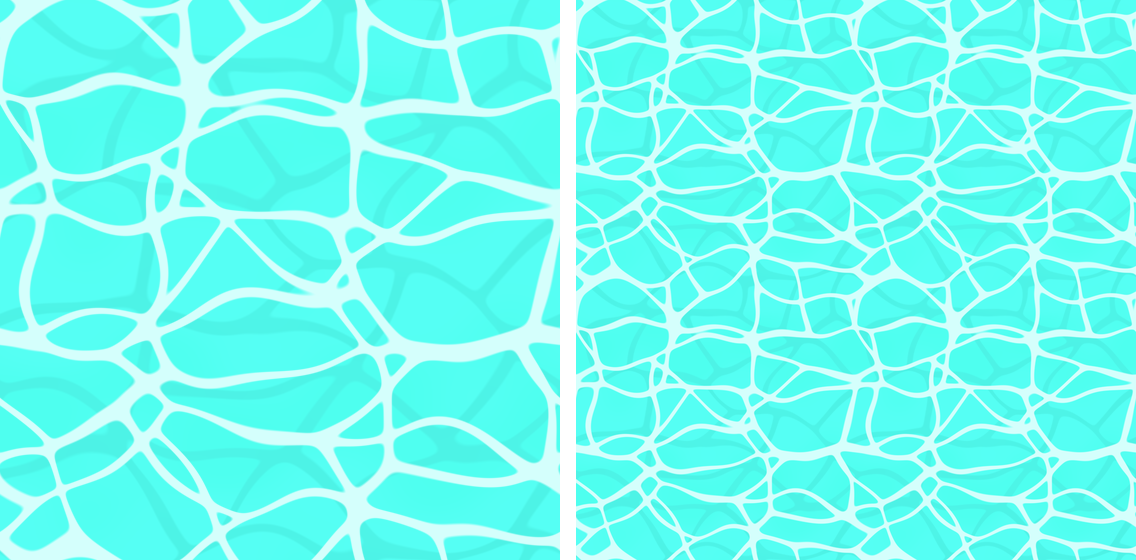
Left: one tile. Right: repeated 2 by 2.
Reproduce this texture procedurally as a WebGL 2 fragment shader.

```glsl
#version 300 es
precision highp float;
// Seamless turquoise water: pale caustic ribbons over a fainter submerged net.

#define RIBBON_HALF_WIDTH 0.0082
#define SHADOW_HALF_WIDTH 0.0102
#define WIDTH_VARIATION 0.28
#define EDGE_SOFTNESS 0.0019
#define FILLET 0.0055
#define BEND 0.030
#define JITTER 0.92
#define WATER_COLOR vec3(0.335, 1.0, 0.955)
#define DEEP_COLOR vec3(0.285, 1.0, 0.925)
#define SHADOW_COLOR vec3(0.30, 0.95, 0.90)
#define RIBBON_COLOR vec3(0.83, 1.0, 0.99)

uniform vec2 u_resolution;
out vec4 fragColor;

const float TAU = 6.2831853;

vec2 hash2(vec2 p) {
  vec3 q = fract(p.xyx * vec3(0.1031, 0.1030, 0.0973));
  q += dot(q, q.yzx + 33.33);
  return fract((q.xx + q.yz) * q.zy);
}

// Layered sines with whole frequencies, so the bend wraps.
vec2 bend(vec2 uv, float seed) {
  vec2 a = TAU * uv;
  vec2 broad = sin(vec2(a.y * 2.0 + a.x, a.x * 2.0 - a.y) + seed * vec2(1.7, 2.3));
  vec2 fine = sin(vec2(a.y * 4.0 - a.x, a.x * 4.0 + a.y * 2.0) + seed * vec2(3.1, 0.9));
  return uv + BEND * broad + 0.3 * BEND * fine;
}

vec2 cellPoint(vec2 cell, vec2 grid, float seed) {
  vec2 wrapped = mod(cell, grid);
  return cell + 0.5 + JITTER * (hash2(wrapped + seed * vec2(17.0, 29.0)) - 0.5);
}

// Distance to the borders of wrapping cells, in canvas units, rounded at joints.
float cellNet(vec2 uv, vec2 grid, float seed) {
  vec2 p = bend(uv, seed) * grid;
  vec2 home = floor(p);
  vec2 nearestCell = home;
  vec2 nearest = vec2(9.0);
  for (int y = -2; y <= 2; y++) {
    for (int x = -2; x <= 2; x++) {
      vec2 cell = home + vec2(x, y);
      vec2 offset = cellPoint(cell, grid, seed) - p;
      if (dot(offset, offset) < dot(nearest, nearest)) {
        nearest = offset;
        nearestCell = cell;
      }
    }
  }
  float total = 1e-30;
  for (int y = -2; y <= 2; y++) {
    for (int x = -2; x <= 2; x++) {
      if (x == 0 && y == 0) continue;
      vec2 offset = cellPoint(nearestCell + vec2(x, y), grid, seed) - p;
      vec2 across = offset - nearest;
      float border = dot(0.5 * (offset + nearest), across);
      border /= max(length(across * grid), 1e-4);
      total += exp(-border / FILLET);
    }
  }
  return -FILLET * log(total);
}

float smoothUnion(float a, float b) {
  return -FILLET * log(exp(-a / FILLET) + exp(-b / FILLET) + 1e-30);
}

// Slow wrapping swell in the range -1 to 1.
float swell(vec2 uv, float seed) {
  vec2 a = TAU * uv;
  return 0.5 * (sin(3.0 * a.x + 2.0 * a.y + seed) + sin(4.0 * a.y - 2.0 * a.x + seed * 2.0));
}

float ribbon(float dist, float halfWidth, float softness) {
  return 1.0 - smoothstep(-softness, softness, dist - halfWidth);
}

void main() {
  vec2 uv = gl_FragCoord.xy / u_resolution;
  float softness = max(EDGE_SOFTNESS, 0.75 / min(u_resolution.x, u_resolution.y));
  float widthScale = 1.0 + WIDTH_VARIATION * swell(uv, 1.3);

  // Water body
  float depth = smoothstep(0.1, 0.9, swell(uv * vec2(1.0), 4.2) * 0.4
    + 0.4 - 0.4 * cos(TAU * uv.y * 2.0));
  vec3 color = mix(WATER_COLOR, DEEP_COLOR, 0.55 * depth);

  // Submerged net
  float shadowDist = cellNet(uv, vec2(4.0, 6.0), 5.0);
  float shadow = ribbon(shadowDist, SHADOW_HALF_WIDTH * widthScale, softness * 1.4);
  color = mix(color, SHADOW_COLOR, shadow * (0.9 + 0.1 * swell(uv, 2.6)));

  // Two crossing nets of light
  float lightDist = smoothUnion(cellNet(uv, vec2(3.0, 5.0), 1.0),
                                cellNet(uv, vec2(3.0, 4.0), 2.0));
  float light = ribbon(lightDist, RIBBON_HALF_WIDTH * widthScale, softness);
  color = mix(color, RIBBON_COLOR, light);

  fragColor = vec4(color, 1.0);
}
```
